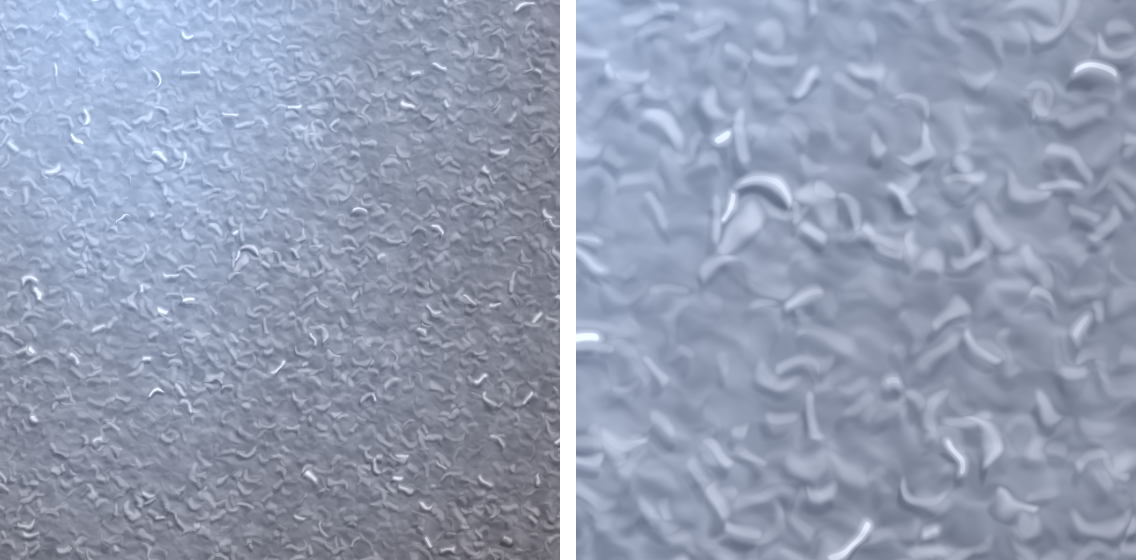
Left, the full canvas; right, a detail of the centre.
A Shadertoy shader for this texture:

```glsl
// Blue-grey metallic surface with crinkled pale flecks under a soft corner glow.

const vec3 SHADE_COLOR = vec3(0.437, 0.432, 0.467);
const vec3 STEEL_COLOR = vec3(0.540, 0.570, 0.645);
const vec3 GLOW_COLOR = vec3(0.675, 0.765, 0.910);
const vec3 FLECK_TINT = vec3(0.195, 0.190, 0.185);
const vec2 GLOW_CENTER = vec2(0.2, 1.05);
const float GLOW_RADIUS = 1.12;
const float FLECK_CELLS = 35.0;     // fleck cells across the canvas
const float FLECK_ANGLE = -0.35;    // main direction, falling to the right
const float ANGLE_SPREAD = 1.6;
const float SHADOW_DEPTH = 0.12;
const float RELIEF_DEPTH = 0.20;
const float SPARKLE = 0.16;
const vec2 SHADOW_OFFSET = vec2(0.003, 0.008);

float hash(vec2 p) {
    return fract(sin(dot(p, vec2(127.1, 311.7))) * 43758.5453);
}

float noise(vec2 p) {
    vec2 i = floor(p), f = fract(p);
    f = f * f * (3.0 - 2.0 * f);
    return mix(mix(hash(i), hash(i + vec2(1, 0)), f.x),
               mix(hash(i + vec2(0, 1)), hash(i + vec2(1, 1)), f.x), f.y);
}

vec2 rotate(vec2 p, float angle) {
    float c = cos(angle), s = sin(angle);
    return vec2(c * p.x + s * p.y, c * p.y - s * p.x);
}

// Short bent strokes, one per cell, with random size, turn and strength
float flecks(vec2 p, float seed) {
    vec2 cell = floor(p);
    float brightest = 0.0;
    for (int y = -1; y <= 1; y++) {
        for (int x = -1; x <= 1; x++) {
            vec2 id = cell + vec2(x, y);
            vec2 key = id + seed;
            vec2 center = id + vec2(hash(key), hash(key + 17.3));
            float turn = hash(key + 31.7) + hash(key + 43.1) - 1.0;
            vec2 q = rotate(p - center, FLECK_ANGLE + ANGLE_SPREAD * turn);
            q.y += (hash(key + 59.9) - 0.5) * 2.0 * q.x * q.x;
            float halfLength = mix(0.08, 0.50, hash(key + 71.3));
            float width = mix(0.18, 0.32, hash(key + 83.7));
            float d = length(vec2(max(abs(q.x) - halfLength, 0.0), q.y));
            float strength = mix(0.08, 1.0, pow(hash(key + 97.1), 1.5));
            brightest = max(brightest, strength * smoothstep(width, 0.15 * width, d));
        }
    }
    return brightest;
}

float fleckField(vec2 uv) {
    vec2 p = uv * FLECK_CELLS;
    return max(flecks(p, 5.0), 0.8 * flecks(p * 1.25 + 9.4, 211.0));
}

// Fine wisps stretched along the main direction
float wisps(vec2 uv) {
    vec2 p = rotate(uv, FLECK_ANGLE) * vec2(52.0, 100.0);
    return 0.6 * noise(p) + 0.4 * noise(p * 1.9 + 37.0);
}

vec3 baseColor(vec2 uv) {
    float reach = length((uv - GLOW_CENTER) * vec2(1.0, 0.85));
    float glow = clamp(1.0 - reach / GLOW_RADIUS, 0.0, 1.0);
    glow += 0.10 * (noise(uv * 6.0) - 0.5);
    vec3 color = mix(SHADE_COLOR, STEEL_COLOR, smoothstep(-0.12, 0.50, glow));
    return mix(color, GLOW_COLOR, smoothstep(0.32, 0.95, glow));
}

void mainImage(out vec4 fragColor, in vec2 fragCoord) {
    vec2 uv = fragCoord / iResolution.xy;

    // Crinkle the plane so that strokes become uneven
    vec2 crinkle = vec2(noise(uv * 75.0), noise(uv * 75.0 + 51.0)) - 0.5;
    vec2 p = uv + 0.0075 * crinkle;

    // Pale flecks with a dark side
    float fleck = fleckField(p);
    float shadow = fleckField(p + SHADOW_OFFSET) * (1.0 - fleck);
    float relief = wisps(p) - 0.5;
    float patches = mix(0.65, 1.1, noise(uv * 13.0 + 80.0));
    float contrast = patches * mix(1.1, 0.75, smoothstep(0.3, 1.0, uv.y - 0.4 * uv.x));

    vec3 color = baseColor(uv);
    color += contrast * FLECK_TINT * fleck;
    color -= contrast * SHADOW_DEPTH * shadow;
    color += contrast * RELIEF_DEPTH * relief;
    color += SPARKLE * smoothstep(0.8, 1.0, fleck);
    fragColor = vec4(clamp(color, 0.0, 1.0), 1.0);
}
```
